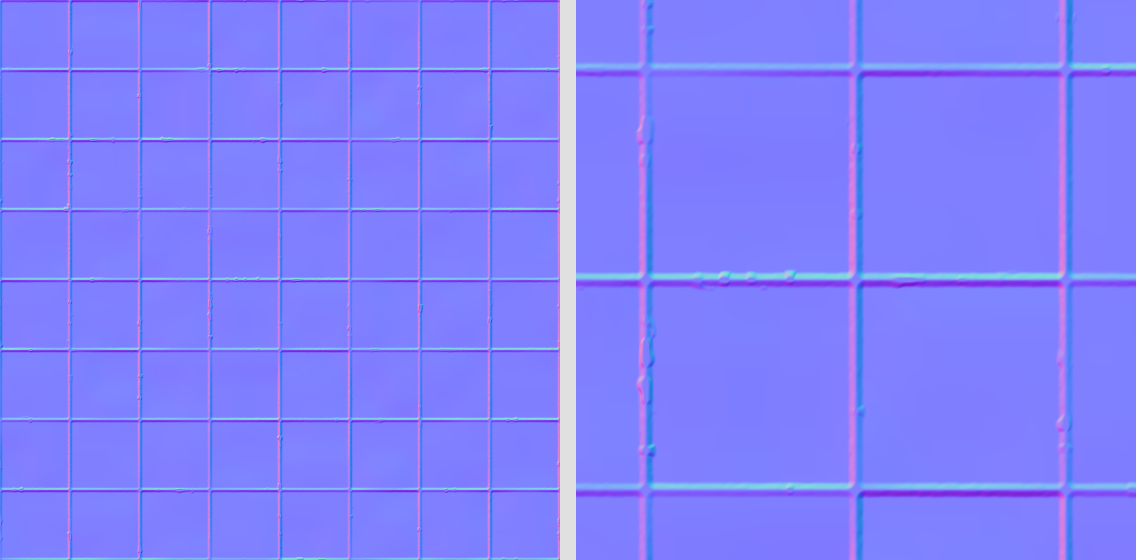
Left: the whole. Right: its middle third, enlarged.
Give the GLSL for this texture map, as a three.js fragment shader.

```glsl
varying vec2 vUv;

const float TILES = 8.0;            // repeats across and up
const float CORNER_RADIUS = 0.045;  // lengths below are in tile widths
const float BEVEL_WIDTH = 0.036;
const float BEVEL_DEPTH = 0.019;
const float EDGE_ROUGHNESS = 0.003;
const float CHIP_DEPTH = 0.014;
const float WAVE_SCALE = 1.7;
const float WAVE_DEPTH = 0.016;
const float TILT = 0.02;
const float SAMPLE_STEP = 0.0075;

vec2 hash2(vec2 p) {
  vec3 q = fract(p.xyx * vec3(0.1031, 0.1030, 0.0973));
  q += dot(q, q.yzx + 33.33);
  return fract((q.xx + q.yz) * q.zy);
}

// Value noise that wraps after a whole number of cells
float noise(vec2 p, float period) {
  vec2 cell = floor(p);
  vec2 f = p - cell;
  vec2 w = f * f * f * (f * (f * 6.0 - 15.0) + 10.0);
  vec2 a = mod(cell, period);
  vec2 b = mod(cell + 1.0, period);
  return mix(mix(hash2(a).x, hash2(vec2(b.x, a.y)).x, w.x),
             mix(hash2(vec2(a.x, b.y)).x, hash2(b).x, w.x), w.y);
}

// Distance inward from the rounded outline of a tile
float tileInset(vec2 p) {
  vec2 q = abs(p) - 0.5 + CORNER_RADIUS;
  return CORNER_RADIUS - length(max(q, 0.0)) - min(max(q.x, q.y), 0.0);
}

// Surface height at a point measured in tiles
float height(vec2 p) {
  vec2 id = mod(floor(p), TILES);
  vec2 local = fract(p) - 0.5;
  vec2 seed = hash2(id + 17.0);

  // Rough rim with sparse chips
  float grain = noise(p * 32.0, TILES * 32.0) - 0.5;
  float chips = smoothstep(0.66, 0.9, noise(p * 16.0 + 5.0, TILES * 16.0));
  chips *= smoothstep(0.55, 0.8, noise(p * 3.0, TILES * 3.0));
  float inset = tileInset(local) - EDGE_ROUGHNESS * grain - CHIP_DEPTH * chips;
  float bevel = smoothstep(0.0, BEVEL_WIDTH, inset);

  // Gentle undulation and tilt, different on each tile
  float wave = noise(local * WAVE_SCALE + seed * 50.0 + 4.0, 64.0) - 0.5;
  float face = WAVE_DEPTH * wave + TILT * dot(seed - 0.5, local);
  return bevel * (BEVEL_DEPTH + face);
}

void main() {
  vec2 p = vUv * TILES;
  vec2 e = vec2(SAMPLE_STEP, 0.0);
  vec2 slope = vec2(height(p + e.xy) - height(p - e.xy),
                    height(p + e.yx) - height(p - e.yx)) / (2.0 * SAMPLE_STEP);

  // Tangent-space normal with green pointing down
  vec3 normal = normalize(vec3(-slope.x, slope.y, 1.0));
  gl_FragColor = vec4(normal * 0.5 + 0.5, 1.0);
}
```
